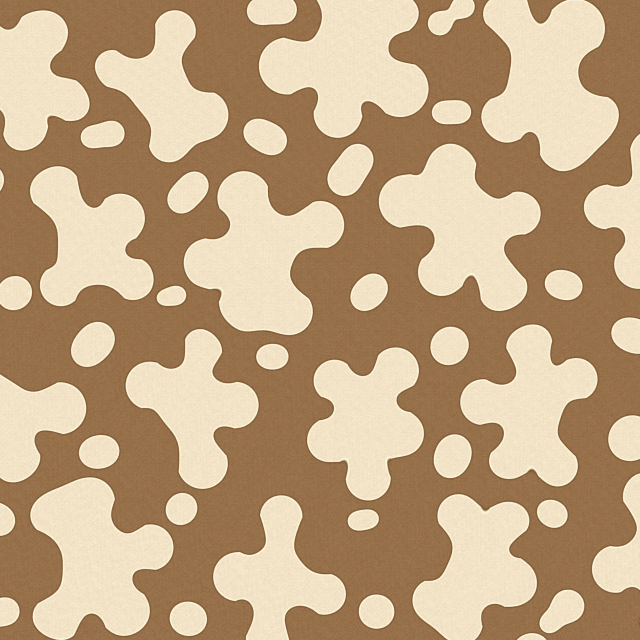
A WebGL 2 fragment shader for this pattern:

```glsl
#version 300 es
precision highp float;
// Cream many-lobed blobs and small pebbles scattered over grainy brown paper.

uniform vec2 u_resolution;
out vec4 fragColor;

const float TAU = 6.2831853;
const vec2 PITCH = vec2(0.285, 0.255);  // spacing of the staggered blob lattice
const float BLOB_GAP = 0.026;           // least brown channel between blobs
const float PEBBLE_GAP = 0.016;

const vec3 BROWN = vec3(0.59, 0.44, 0.29);
const vec3 DARK_BROWN = vec3(0.51, 0.36, 0.215);
const vec3 CREAM = vec3(0.95, 0.89, 0.78);
const vec3 PALE_CREAM = vec3(0.985, 0.955, 0.845);

float hash(vec2 p) {
    return fract(sin(dot(p, vec2(127.1, 311.7))) * 43758.5453);
}

float noise(vec2 p) {
    vec2 i = floor(p), f = fract(p);
    f = f * f * (3.0 - 2.0 * f);
    float low = mix(hash(i), hash(i + vec2(1, 0)), f.x);
    float high = mix(hash(i + vec2(0, 1)), hash(i + vec2(1, 1)), f.x);
    return mix(low, high, f.y);
}

float smoothMin(float a, float b, float k) {
    float h = max(k - abs(a - b), 0.0) / k;
    return min(a, b) - h * h * k * 0.25;
}

vec2 direction(float angle) {
    return vec2(cos(angle), sin(angle));
}

// Lattice: every second row is shifted by half a column
float rowShift(float row) {
    return 0.5 * mod(row, 2.0);
}

vec2 latticeCell(vec2 p, vec2 offset) {
    float row = floor(p.y / PITCH.y) + offset.y;
    return vec2(floor(p.x / PITCH.x - rowShift(row)) + offset.x, row);
}

vec2 latticeSite(vec2 cell) {
    return (cell + vec2(0.5 + rowShift(cell.y), 0.5)) * PITCH;
}

vec2 jitter(vec2 seed, float amount) {
    return amount * (vec2(hash(seed + 3.7), hash(seed + 8.1)) - 0.5);
}

// Arm from the origin, swelling towards its round tip
float arm(vec2 p, vec2 tip, float radius) {
    float h = clamp(dot(p, tip) / dot(tip, tip), 0.0, 1.0);
    return length(p - tip * h) - radius * mix(0.55, 1.0, h * h);
}

// One blob: four or five arms growing from a short upright spine
float blob(vec2 p, vec2 seed) {
    float reach = length(p);
    if (reach > 0.24) return reach - 0.16;
    float count = 4.0 + step(0.3, hash(seed + 1.3));
    float spin = TAU * hash(seed + 5.9);
    vec2 spine = 0.025 * direction(TAU * mix(0.12, 0.4, hash(seed + 7.7)));
    float size = mix(0.88, 1.08, hash(seed + 11.9));
    p /= size;
    float d = length(p) - 0.037;
    for (float k = 0.0; k < count; k++) {
        vec2 armSeed = seed + 17.3 * (k + 1.0);
        vec2 along = direction(spin + TAU * (k + 0.45 * (hash(armSeed) - 0.5)) / count);
        vec2 root = spine * dot(along, normalize(spine));
        float extent = mix(0.064, 0.094, hash(armSeed + 2.3));
        float radius = mix(0.034, 0.043, hash(armSeed + 4.9));
        d = smoothMin(d, arm(p - root, extent * along, radius), 0.042);
    }
    return d * size;
}

// All blobs, with a channel kept open between the two nearest
float blobField(vec2 p) {
    float nearest = 1.0, second = 1.0;
    for (float j = -1.0; j <= 1.0; j++)
    for (float i = -1.0; i <= 1.0; i++) {
        vec2 cell = latticeCell(p, vec2(i, j));
        float d = blob(p - latticeSite(cell) - jitter(cell, 0.07), cell);
        second = min(second, max(nearest, d));
        nearest = min(nearest, d);
    }
    float channel = 0.5 * (nearest - second + BLOB_GAP);
    return -smoothMin(-nearest, -channel, 0.02);
}

// Step away from the closest blob, towards open ground
vec2 towardsRoom(vec2 p, float stride) {
    float here = blobField(p);
    vec2 slope = vec2(blobField(p + vec2(0.004, 0)), blobField(p + vec2(0, 0.004))) - here;
    return p + stride * slope / max(length(slope), 0.001);
}

// Pebble of two joined discs, shrunk to clear the blobs or dropped
float pebble(vec2 p, vec2 centre, vec2 seed) {
    if (distance(p, centre) > 0.12) return 1.0;
    centre = towardsRoom(towardsRoom(centre, 0.016), 0.009);
    float room = blobField(centre) - PEBBLE_GAP;
    float radius = min(mix(0.019, 0.031, hash(seed + 9.7)), room);
    if (radius < 0.013) return 1.0;
    float stretch = radius * mix(0.2, 0.9, hash(seed + 6.3));
    vec2 halfAxis = stretch * direction(mix(-0.5, 1.2, hash(seed + 2.9)));
    vec2 a = centre + halfAxis, b = centre - halfAxis;
    float radiusA = clamp(blobField(a) - PEBBLE_GAP, 0.6 * radius, radius);
    float radiusB = clamp(blobField(b) - PEBBLE_GAP, 0.6 * radius, 0.9 * radius);
    return smoothMin(distance(p, a) - radiusA, distance(p, b) - radiusB, 0.026);
}

// Pebbles sit in the gaps between three neighbouring blobs
float pebbleField(vec2 p) {
    float d = 1.0;
    for (float j = -1.0; j <= 1.0; j++)
    for (float i = -1.0; i <= 1.0; i++)
    for (float side = -1.0; side <= 1.0; side += 2.0) {
        vec2 cell = latticeCell(p, vec2(i, j));
        vec2 seed = cell + 41.7 + 5.3 * side;
        if (hash(seed) < 0.12) continue;
        vec2 gap = latticeSite(cell) + PITCH * vec2(0.5, side / 3.0);
        d = min(d, pebble(p, gap, seed));
    }
    return d;
}

void main() {
    float scale = min(u_resolution.x, u_resolution.y);
    vec2 p = gl_FragCoord.xy / scale;
    float d = min(blobField(p), pebbleField(p));
    d /= clamp(length(vec2(dFdx(d), dFdy(d))) * scale, 0.5, 1.0);

    // Flat colours with a thin dark rim outside and a pale one inside
    vec3 ground = mix(DARK_BROWN, BROWN, smoothstep(0.001, 0.0035, d));
    vec3 shape = mix(CREAM, PALE_CREAM, smoothstep(-0.0035, -0.0015, d));
    float edge = 0.7 / scale;
    vec3 colour = mix(shape, ground, smoothstep(-edge, edge, d));

    // Paper grain
    float grain = 0.8 * noise(p * 610.0) + 0.2 * noise(p * 170.0 + 31.0) - 0.5;
    fragColor = vec4(colour + 0.06 * grain, 1.0);
}
```
